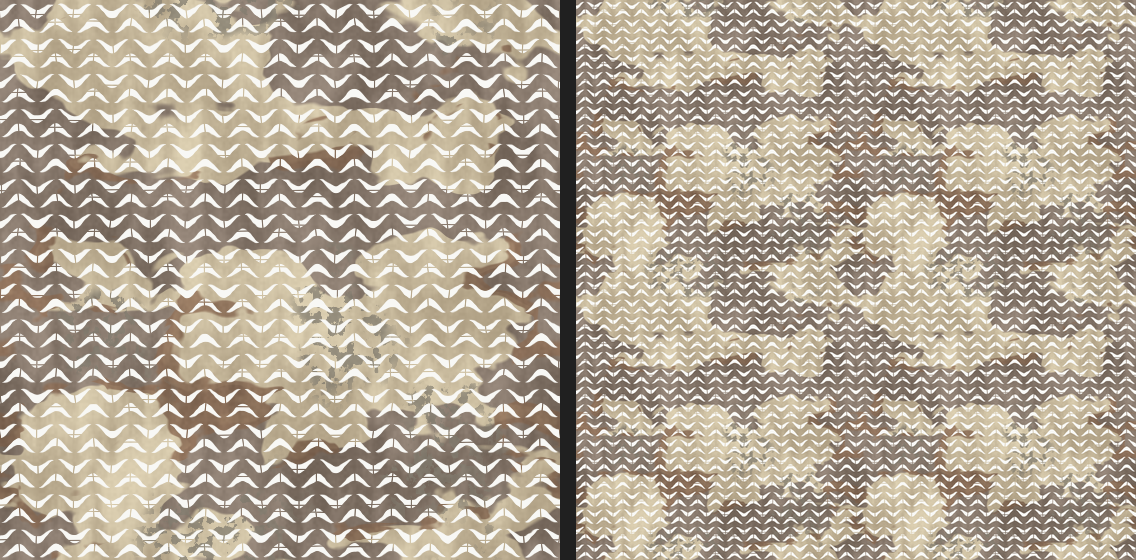
Left: one tile. Right: repeated 2 by 2.
A WebGL 2 fragment shader for this pattern:

```glsl
#version 300 es
precision highp float;
// Seamless camouflage net: wavy cloth ribbons with crescent cuts and fine threads.

uniform vec2 u_resolution;
out vec4 fragColor;

const float TAU = 6.2831853;
const vec2 REPEATS = vec2(15.0, 16.0);   // cut pairs across and down
const float CUT_HALF_WIDTH = 0.44;       // in repeats
const float CUT_RISE = 0.2;
const float CUT_THICKNESS = 0.215;
const float THREAD_HALF_WIDTH = 0.017;

const vec3 BACKDROP = vec3(0.99, 0.99, 0.98);
const vec3 TAUPE_DARK = vec3(0.44, 0.385, 0.34);
const vec3 TAUPE_LIGHT = vec3(0.60, 0.54, 0.49);
const vec3 SAND_DARK = vec3(0.70, 0.64, 0.53);
const vec3 SAND_LIGHT = vec3(0.87, 0.82, 0.70);
const vec3 RUST = vec3(0.53, 0.41, 0.32);
const vec3 SCUFF = vec3(0.50, 0.48, 0.43);
const vec3 THREAD = vec3(0.60, 0.54, 0.47);

// Integer hash of a wrapped lattice point, 0 to 1
float hash(vec2 cell, uint seed) {
    uint h = uint(cell.x) * 1597u + uint(cell.y) * 51749u + seed * 7919u;
    h = h * 747796405u + 2891336453u;
    h = ((h >> ((h >> 28u) + 4u)) ^ h) * 277803737u;
    h = (h >> 22u) ^ h;
    return float(h & 65535u) / 65535.0;
}

// Value noise that wraps over the unit square
float noise(vec2 uv, vec2 cells, uint seed) {
    vec2 p = uv * cells;
    vec2 i = floor(p);
    vec2 f = p - i;
    f = f * f * f * (f * (f * 6.0 - 15.0) + 10.0);
    vec2 a = mod(i, cells);
    vec2 b = mod(i + 1.0, cells);
    return mix(mix(hash(a, seed), hash(vec2(b.x, a.y), seed), f.x),
               mix(hash(vec2(a.x, b.y), seed), hash(b, seed), f.x), f.y);
}

float fbm(vec2 uv, vec2 cells, uint seed) {
    float sum = 0.0;
    float weight = 0.5;
    for (uint k = 0u; k < 4u; k++) {
        sum += weight * noise(uv, cells, seed + k);
        cells *= 2.0;
        weight *= 0.5;
    }
    return sum / 0.9375;
}

float strand(float d, float halfWidth, float px) {
    return 1.0 - smoothstep(halfWidth - 0.5 * px, halfWidth + 0.5 * px, abs(d));
}

// Open area of one row of cuts; flip is 1 for arches and -1 for cups
float cutRow(vec2 uv, vec2 centre, float flip, uint seed, vec2 px) {
    vec2 p = uv * REPEATS - centre + 0.5;
    vec2 cell = mod(floor(p), REPEATS);
    vec2 q = fract(p) - 0.5;
    q.y *= flip;

    // Crescent between a bell-shaped edge and a shallower one
    float fray = 0.035 * (noise(uv, REPEATS * 8.0, seed) - 0.5);
    float upper = CUT_RISE * cos(TAU * q.x) + fray;
    float taper = 1.0 - pow(abs(q.x) / CUT_HALF_WIDTH, 2.0);
    float thickness = CUT_THICKNESS * mix(0.88, 1.12, hash(cell, seed + 1u)) * taper;
    float slope = CUT_RISE * TAU * sin(TAU * q.x);
    float inside = min(upper - q.y, q.y - upper + thickness) / sqrt(1.0 + slope * slope);
    float open = smoothstep(-0.6 * px.y, 0.6 * px.y, inside);

    // Loose threads crossing the gap
    float shift = 0.08 * (hash(cell, seed + 2u) - 0.5);
    float tilt = 0.25 * (hash(cell, seed + 3u) - 0.5);
    float upright = strand(q.x - shift - tilt * q.y, THREAD_HALF_WIDTH, px.x)
                  * step(0.25, hash(cell, seed + 4u));
    float level = strand(q.y - 0.11 - 0.5 * shift - 0.2 * tilt * q.x, THREAD_HALF_WIDTH, px.y)
                * step(0.6, hash(cell, seed + 5u));
    return open * (1.0 - max(upright, level));
}

// Printed cloth with soft patches, folds and scuffs
vec3 clothColour(vec2 uv) {
    vec2 warp = vec2(noise(uv, vec2(12.0), 11u), noise(uv, vec2(12.0), 12u)) - 0.5;
    vec2 w = uv + 0.035 * warp;
    float patches = fbm(w, vec2(5.0, 8.0), 21u);
    float sand = smoothstep(0.54, 0.57, patches);
    float rustShape = smoothstep(0.60, 0.63, fbm(w, vec2(7.0, 12.0), 31u));
    float rustBand = smoothstep(0.48, 0.51, patches) - smoothstep(0.61, 0.64, patches);

    float folds = fbm(uv, vec2(9.0, 7.0), 41u);
    float streaks = fbm(uv, vec2(40.0, 10.0), 51u);
    float tone = smoothstep(0.25, 0.75, mix(folds, streaks, 0.4));
    vec3 colour = mix(mix(TAUPE_DARK, TAUPE_LIGHT, tone),
                      mix(SAND_DARK, SAND_LIGHT, tone), sand);
    colour = mix(colour, RUST * mix(0.88, 1.12, tone), 0.85 * rustShape * rustBand);

    float worn = smoothstep(0.55, 0.68, fbm(uv, vec2(5.0), 61u));
    float flecks = smoothstep(0.56, 0.62, fbm(uv, vec2(64.0, 56.0), 71u));
    colour = mix(colour, SCUFF, 0.75 * worn * flecks);
    return colour + 0.03 * (noise(uv, vec2(180.0), 81u) - 0.5);
}

void main() {
    vec2 uv = gl_FragCoord.xy / u_resolution;
    vec2 px = REPEATS / u_resolution;
    float arches = cutRow(uv, vec2(0.5, 0.27), 1.0, 101u, px);
    float cups = cutRow(uv, vec2(0.0, 0.68), -1.0, 131u, px);
    // Cloth seen inside the cuts is only the thin threads
    vec3 cloth = clothColour(uv);
    vec3 colour = mix(cloth, BACKDROP, max(arches, cups));
    colour = mix(colour, THREAD, 0.04);
    fragColor = vec4(colour, 1.0);
}
```
